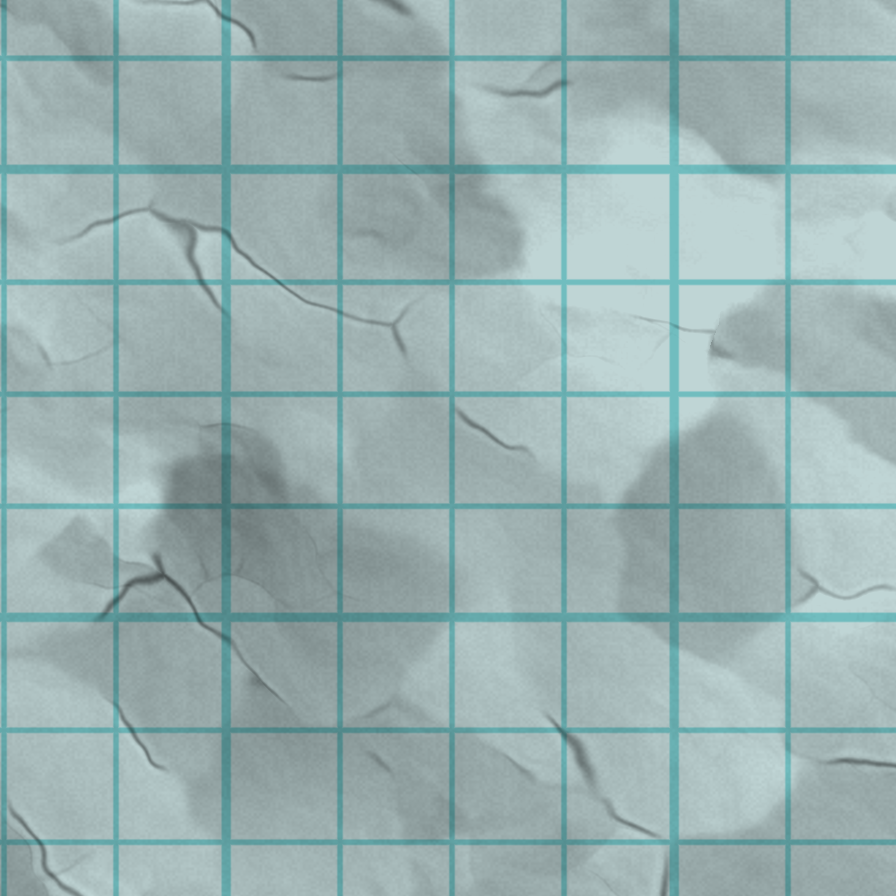
A WebGL 1 fragment shader for this pattern:

```glsl
precision highp float;
// Crumpled grey-green graph paper with teal rules, every fourth one heavier.

uniform vec2 u_resolution;

const float PITCH = 0.125;                        // eight squares across and down
const vec2 GRID_ORIGIN = vec2(0.0045, 0.0600);
const vec2 MAJOR_SHIFT = vec2(-0.0020, 0.0010);
const float MAJOR_EVERY = 4.0;
const float MAJOR_INDEX = 2.0;
const float MINOR_HALF = 0.0031;
const float MAJOR_HALF = 0.0052;
const float LINE_SOFTNESS = 0.0014;
const vec3 PAPER = vec3(0.625, 0.695, 0.695);
const vec3 INK = vec3(0.59, 0.89, 0.90);          // multiplies the paper
const vec2 FOLD_AXIS = vec2(0.88, -0.47);         // main run of the folds
const float FACET_CONTRAST = 0.30;
const float CRUMPLE_CONTRAST = 0.20;
const float WRINKLE_CONTRAST = 0.34;
const float CREASE_DEPTH = 0.34;
const float GRAIN = 0.055;

float hash(vec2 p) {
    return fract(sin(dot(p, vec2(127.1, 311.7))) * 43758.5453);
}

vec2 hash2(vec2 p) {
    return vec2(hash(p), hash(p + 37.3));
}

float noise(vec2 p) {
    vec2 i = floor(p);
    vec2 f = fract(p);
    f = f * f * (3.0 - 2.0 * f);
    return mix(mix(hash(i), hash(i + vec2(1.0, 0.0)), f.x),
               mix(hash(i + vec2(0.0, 1.0)), hash(i + vec2(1.0, 1.0)), f.x), f.y);
}

float fbm(vec2 p) {
    float sum = 0.0;
    float amp = 0.5;
    for (int i = 0; i < 4; i++) {
        sum += amp * noise(p);
        p = p * 2.03 + 17.1;
        amp *= 0.5;
    }
    return sum;
}

// Tilted facets: x is the blended tone, y the distance to the nearest fold.
vec2 facets(vec2 p, float sharpness) {
    vec2 cell = floor(p);
    float tone = 0.0;
    float total = 0.0;
    float nearest = 9.0;
    float second = 9.0;
    for (int y = -1; y <= 1; y++) {
        for (int x = -1; x <= 1; x++) {
            vec2 id = cell + vec2(float(x), float(y));
            vec2 toSite = id + hash2(id) - p;
            float d = length(toSite);
            vec2 tilt = hash2(id + 71.7) - 0.5;
            float weight = exp(-sharpness * d);
            tone += weight * (hash(id + 13.9) - 0.5 + 0.9 * dot(tilt, toSite));
            total += weight;
            second = min(second, max(nearest, d));
            nearest = min(nearest, d);
        }
    }
    return vec2(tone / total, second - nearest);
}

float ridges(vec2 p) {
    return 1.0 - abs(2.0 * fbm(p) - 0.95);
}

float paperShade(vec2 p) {
    vec2 warp = vec2(fbm(p * 6.0 + 3.1), fbm(p * 6.0 + 48.7)) - 0.47;
    vec2 q = p + 0.13 * warp;
    vec2 along = vec2(dot(q, FOLD_AXIS), dot(q, vec2(-FOLD_AXIS.y, FOLD_AXIS.x)));
    float sharpness = mix(9.0, 48.0, noise(p * 7.0 + 5.3));
    float crumpled = smoothstep(0.32, 0.62, fbm(p * 3.5 + 21.4));

    // Broad planes, then small crumples in patches
    vec2 broad = facets(along * vec2(3.6, 6.2) + 8.4, sharpness);
    vec2 small = facets(along * vec2(8.5, 13.0) + 31.6, sharpness);
    float shade = 1.0 + FACET_CONTRAST * broad.x + CRUMPLE_CONTRAST * crumpled * small.x;
    shade += 0.07 * (p.x + p.y - 1.0) + 0.16 * (fbm(p * 4.0 + 9.2) - 0.47);

    // Wrinkles lit from the upper left
    vec2 w = along * vec2(6.0, 9.0) + 2.7;
    float relief = ridges(w + vec2(0.06, 0.10)) - ridges(w);
    shade += WRINKLE_CONTRAST * relief * mix(0.4, 1.0, crumpled);

    // Short dark creases with a pale lip
    float broken = smoothstep(0.60, 0.80, noise(p * 11.0 + 14.2));
    float crease = 1.0 - smoothstep(0.0, 0.055, broad.y);
    float lip = smoothstep(0.03, 0.08, broad.y) * (1.0 - smoothstep(0.08, 0.17, broad.y));
    float minorCrease = (1.0 - smoothstep(0.0, 0.08, small.y)) * crumpled;
    return shade - broken * (CREASE_DEPTH * crease + 0.14 * minorCrease - 0.06 * lip);
}

float ruleCoverage(float coord, float origin, float shift, float blur) {
    float u = (coord - origin) / PITCH;
    float index = floor(u + 0.5);
    float major = 1.0 - step(0.5, abs(mod(index, MAJOR_EVERY) - MAJOR_INDEX));
    float d = abs((u - index) * PITCH - major * shift);
    float halfWidth = mix(MINOR_HALF, MAJOR_HALF, major);
    return 1.0 - smoothstep(halfWidth - blur, halfWidth + blur, d);
}

void main() {
    vec2 p = gl_FragCoord.xy / u_resolution;
    float blur = max(LINE_SOFTNESS, 0.75 / min(u_resolution.x, u_resolution.y));
    float ruled = max(ruleCoverage(p.x, GRID_ORIGIN.x, MAJOR_SHIFT.x, blur),
                      ruleCoverage(p.y, GRID_ORIGIN.y, MAJOR_SHIFT.y, blur));
    float grain = GRAIN * (noise(p * 330.0) - 0.5);
    vec3 color = PAPER * clamp(paperShade(p) + grain, 0.40, 1.20);
    gl_FragColor = vec4(color * mix(vec3(1.0), INK, ruled), 1.0);
}
```
